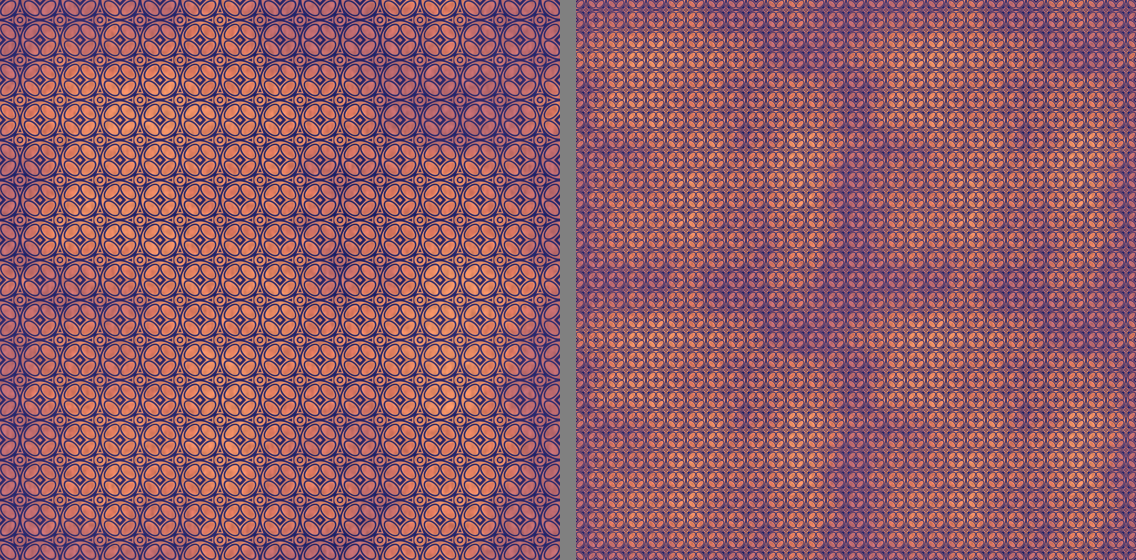
Left: one tile. Right: repeated 2 by 2.
Reproduce this pattern procedurally as a Shadertoy shader.

```glsl
// Seamless lattice of four-petal medallions with ring bosses and hourglass links, in worn coral on navy.

const float REPEATS = 14.0;
const vec3 NAVY  = vec3(0.15, 0.15, 0.42);
const vec3 CORAL = vec3(0.86, 0.46, 0.36);
const vec3 AMBER = vec3(0.95, 0.61, 0.41);
const vec3 MAUVE = vec3(0.70, 0.40, 0.46);

float hash(vec2 p) {
    return fract(sin(dot(p, vec2(127.1, 311.7))) * 43758.5453);
}

// Value noise on the unit square that wraps after a whole number of cells
float wrapNoise(vec2 uv, vec2 cells) {
    vec2 p = uv * cells;
    vec2 i = floor(p);
    vec2 f = fract(p);
    f = f * f * (3.0 - 2.0 * f);
    vec2 lo = mod(i, cells);
    vec2 hi = mod(i + 1.0, cells);
    float bottom = mix(hash(lo), hash(vec2(hi.x, lo.y)), f.x);
    float top = mix(hash(vec2(lo.x, hi.y)), hash(hi), f.x);
    return mix(bottom, top, f.y);
}

float wrapFbm(vec2 uv, float cells, int octaves) {
    float sum = 0.0, weight = 0.5, total = 0.0;
    for (int i = 0; i < octaves; i++) {
        sum += weight * wrapNoise(uv, vec2(cells));
        total += weight;
        weight *= 0.5;
        cells *= 2.0;
    }
    return sum / total;
}

float sdEllipse(vec2 p, vec2 radii) {
    float k = length(p / radii);
    return k * (k - 1.0) / max(length(p / (radii * radii)), 0.001);
}

// Isosceles triangle: x is the distance from its axis, apex below base
float sdTriangle(vec2 p, float apex, float base, float halfWidth) {
    vec2 normal = normalize(vec2(base - apex, -halfWidth));
    return max(p.y - base, dot(vec2(p.x, p.y - apex), normal));
}

float band(float d, float halfWidth) {
    return abs(d) - halfWidth;
}

// Disc with four outlined diagonal petals and a hollow diamond cut into it
float medallion(vec2 a) {
    vec2 p = a - 0.205;
    vec2 diagonal = vec2(p.x - p.y, p.x + p.y) * 0.7071;
    float petal = sdEllipse(diagonal, vec2(0.225, 0.135));
    float diamond = (a.x + a.y - 0.108) * 0.7071;
    float disc = length(a) - 0.465;
    return max(disc, -min(band(petal, 0.018), band(diamond, 0.031)));
}

// Disc at the cell corner, cut by a thin ring
float boss(vec2 a) {
    float r = length(a - 0.5);
    return max(r - 0.14, -band(r - 0.064, 0.019));
}

// Half of the hourglass that runs along a cell edge, with a hollow heart
float link(vec2 a) {
    vec2 p = vec2(0.5 - max(a.x, a.y), min(a.x, a.y));
    float tri = sdTriangle(p, 0.105, 0.335, 0.088);
    return max(tri, -(tri + 0.032));
}

// Signed distance to the light areas, in cell units
float lattice(vec2 uv) {
    vec2 a = abs(fract(uv * REPEATS + 0.5) - 0.5);
    return min(medallion(a), min(boss(a), link(a)));
}

// Light pigment: amber along the edges, with broad mauve fading
vec3 pigment(vec2 uv, float depth) {
    float patches = wrapFbm(uv, 5.0, 4);
    float rim = 1.0 - smoothstep(0.012, 0.050, depth);
    vec3 color = mix(CORAL, AMBER, 0.65 * rim);
    color = mix(color, AMBER, 0.65 * smoothstep(0.48, 0.76, patches));
    return mix(color, MAUVE, 0.75 * smoothstep(0.54, 0.24, patches));
}

void mainImage(out vec4 fragColor, in vec2 fragCoord) {
    vec2 uv = fragCoord / iResolution.xy;

    // Slightly uneven printed edge
    float grain = wrapFbm(uv, 128.0, 2) - 0.5;
    float d = lattice(uv) + 0.009 * grain;
    float soft = max(0.018, 0.75 * REPEATS / min(iResolution.x, iResolution.y));
    float cover = 1.0 - smoothstep(-soft, soft, d);

    // Ink and pigment, each with its own wear
    float weave = wrapNoise(uv, vec2(224.0, 84.0)) - 0.5;
    float cloud = wrapFbm(uv + 0.37, 4.0, 3) - 0.5;
    vec3 ink = NAVY + vec3(0.10, 0.06, 0.05) * cloud + 0.04 * grain;
    vec3 light = pigment(uv, -d) * (1.0 + 0.16 * grain + 0.10 * weave);

    fragColor = vec4(clamp(mix(ink, light, cover), 0.0, 1.0), 1.0);
}
```
